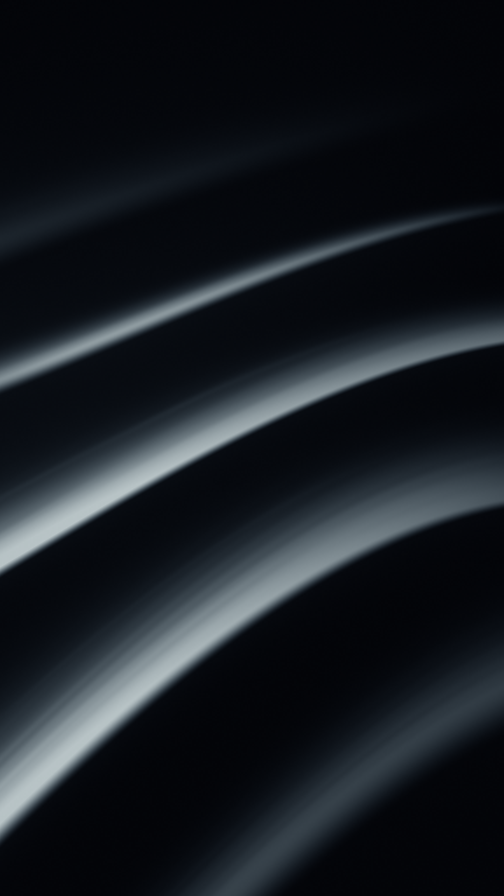
Write a WebGL 2 fragment shader that draws this background.

```glsl
#version 300 es
precision highp float;

uniform vec2 u_resolution;
out vec4 fragColor;

// Ribbons of light, from top to bottom
const int RIBBON_COUNT = 5;

// Height of the lower edge at x = 0, 1/3, 2/3, 1
const vec4 EDGE[RIBBON_COUNT] = vec4[RIBBON_COUNT](
  vec4(0.717, 0.784, 0.842, 0.889),
  vec4(0.568, 0.645, 0.717, 0.765),
  vec4(0.362, 0.471, 0.562, 0.617),
  vec4(0.069, 0.238, 0.367, 0.437),
  vec4(-0.288, -0.092, 0.083, 0.210));

// Brightness at the same four places
const vec4 LEVEL[RIBBON_COUNT] = vec4[RIBBON_COUNT](
  vec4(0.15, 0.10, 0.035, 0.0),
  vec4(0.75, 0.85, 0.58, 0.10),
  vec4(1.0, 0.94, 0.74, 0.54),
  vec4(1.0, 0.94, 0.72, 0.40),
  vec4(0.30, 0.38, 0.38, 0.33));

// Upward falloff and blur of the lower edge, left and right
const vec2 WIDTH[RIBBON_COUNT] = vec2[RIBBON_COUNT](
  vec2(0.042, 0.035), vec2(0.025, 0.009), vec2(0.055, 0.029),
  vec2(0.087, 0.056), vec2(0.075, 0.068));
const vec2 SOFTNESS[RIBBON_COUNT] = vec2[RIBBON_COUNT](
  vec2(0.020, 0.018), vec2(0.010, 0.006), vec2(0.008, 0.004),
  vec2(0.017, 0.006), vec2(0.042, 0.034));

// Wide faint glow and thin faint line above each ribbon
const float HALO[RIBBON_COUNT] = float[RIBBON_COUNT](0.02, 0.035, 0.085, 0.085, 0.0);
const float RIDGE[RIBBON_COUNT] = float[RIBBON_COUNT](0.0, 0.0, 0.035, 0.018, 0.0);

const vec3 SHADOW_COLOR = vec3(0.012, 0.017, 0.032);
const vec3 LIGHT_COLOR = vec3(0.72, 0.765, 0.775);
const vec3 TINT_GAMMA = vec3(1.10, 1.0, 0.93);
const float HALO_REACH = 0.17;
const float RIDGE_OFFSET = 1.5;
const float RIDGE_WIDTH = 0.004;
const float UNDERGLOW = 0.045;
const float UNDERGLOW_REACH = 0.022;
const float STREAK_AMOUNT = 0.16;
const vec2 STREAK_SCALE = vec2(2.5, 130.0);
const float GRAIN = 0.004;
const vec2 GRAIN_CELLS = vec2(288.0, 512.0);

// Hash without sine
float hash(vec2 p) {
  vec3 q = fract(vec3(p.xyx) * 0.1031);
  q += dot(q, q.yzx + 33.33);
  return fract((q.x + q.y) * q.z);
}

float valueNoise(vec2 p) {
  vec2 cell = floor(p);
  vec2 f = fract(p);
  f = f * f * (3.0 - 2.0 * f);
  float low = mix(hash(cell), hash(cell + vec2(1.0, 0.0)), f.x);
  float high = mix(hash(cell + vec2(0.0, 1.0)), hash(cell + 1.0), f.x);
  return mix(low, high, f.y);
}

// Cubic through four evenly spaced values
float cubic(vec4 v, float x) {
  float t = 3.0 * x;
  float a = t - 1.0, b = t - 2.0, c = t - 3.0;
  return dot(v, vec4(-a * b * c / 6.0, t * b * c / 2.0,
                     -t * a * c / 2.0, t * a * b / 6.0));
}

float gauss(float x) {
  return exp(-x * x);
}

float ribbonLight(int i, vec2 uv) {
  float d = uv.y - cubic(EDGE[i], uv.x);
  float above = max(d, 0.0);
  float width = mix(WIDTH[i].x, WIDTH[i].y, uv.x);
  float soft = max(mix(SOFTNESS[i].x, SOFTNESS[i].y, uv.x), 1.0 / u_resolution.y);
  float rise = smoothstep(-soft, soft, d);
  float level = max(cubic(LEVEL[i], uv.x), 0.0);

  // Main body with streaks that follow the curve
  float streak = valueNoise(vec2(uv.x, d) * STREAK_SCALE + float(i) * 17.0) - 0.5;
  float body = level * gauss(above / width);
  body *= 1.0 + STREAK_AMOUNT * streak * smoothstep(0.1, 0.8, above / width);

  // Faint light around the body
  float halo = HALO[i] * pow(1.0 - uv.x, 1.4) * gauss(above / HALO_REACH);
  float ridge = RIDGE[i] * gauss((d - RIDGE_OFFSET * width) / RIDGE_WIDTH)
              * (1.0 - smoothstep(0.5, 0.9, uv.x));
  float under = UNDERGLOW * level * (1.0 - rise) * exp(min(d, 0.0) / UNDERGLOW_REACH);
  return rise * (body + halo + ridge) + under;
}

void main() {
  vec2 uv = gl_FragCoord.xy / u_resolution;

  float light = 0.0;
  for (int i = 0; i < RIBBON_COUNT; i++) {
    light += ribbonLight(i, uv);
  }
  light = clamp(light, 0.0, 1.0);

  // Cool tint in the shadows, neutral silver in the lights
  vec3 color = mix(SHADOW_COLOR, LIGHT_COLOR, pow(vec3(light), TINT_GAMMA));
  color += GRAIN * (hash(floor(uv * GRAIN_CELLS)) - 0.5);
  fragColor = vec4(color, 1.0);
}
```
